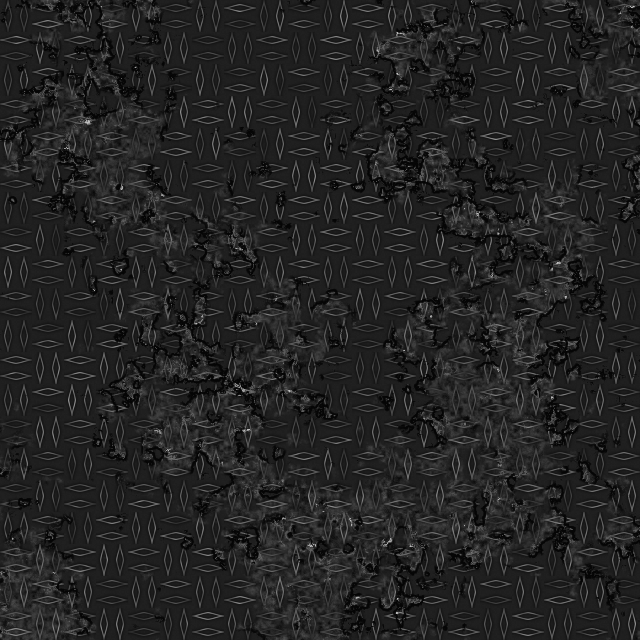
Write a WebGL 1 fragment shader that draws this texture.

```glsl
precision highp float;
// Dark worn tread plate: alternating pairs of outlined lozenges with ragged corrosion.
uniform vec2 u_resolution;

const float CELLS = 20.0;          // repeats across and down
const float BAR_OFFSET = 0.25;     // bar centre from cell centre, in cells
const float BAR_LENGTH = 0.475;    // half length, in cells
const float BAR_WIDTH = 0.105;     // half width, in cells
const float LINE_WIDTH = 0.019;    // half outline width, in cells
const float HALO_WIDTH = 0.075;    // dark band beside the outline, in cells
const float CRACK_WIDTH = 0.0022;  // black seam of corrosion, in canvas units
const float WEAR_LEVEL = 0.57;     // higher leaves more clean metal
const float GRAIN_SCALE = 150.0;
const float PI = 3.14159265;

const vec3 BASE = vec3(0.122);
const vec3 HALO = vec3(0.065);
const vec3 CRACK = vec3(0.015);
const vec3 LINE = vec3(0.50);
const vec3 RIM = vec3(0.38);
const vec3 FLECK = vec3(0.75);

float hash(vec2 p) {
  vec3 q = fract(vec3(p.xyx) * 0.1031);
  q += dot(q, q.yzx + 33.33);
  return fract((q.x + q.y) * q.z);
}

float noise(vec2 p) {
  vec2 i = floor(p), f = fract(p);
  f = f * f * (3.0 - 2.0 * f);
  return mix(mix(hash(i), hash(i + vec2(1.0, 0.0)), f.x),
             mix(hash(i + vec2(0.0, 1.0)), hash(i + 1.0), f.x), f.y);
}

float fbm(vec2 p) {
  float sum = 0.0, amp = 0.5;
  for (int i = 0; i < 4; i++) {
    sum += amp * noise(p);
    p = p * 2.03 + 17.1;
    amp *= 0.5;
  }
  return sum / 0.9375;
}

float band(float x, float centre, float width) {
  float t = (x - centre) / width;
  return exp(-t * t);
}

// Broad wear: two flanks at mid height, then patches along top and bottom
float wearBias(vec2 uv) {
  float flanks = cos(4.0 * PI * (uv.x - 0.31)) * band(uv.y, 0.43, 0.22);
  float top = cos(4.0 * PI * (uv.x - 0.65)) * band(uv.y, 0.93, 0.13);
  float bottom = cos(4.0 * PI * (uv.x - 0.52)) * band(uv.y, 0.05, 0.12);
  return 0.13 * flanks + 0.11 * top + 0.09 * bottom;
}

// Positive inside corroded patches
float wearField(vec2 uv) {
  float broad = fbm(uv * 7.0 + 4.7);
  float ragged = fbm(uv * 48.0 + 31.0);
  return 0.6 * broad + 0.45 * ragged + wearBias(uv) - WEAR_LEVEL;
}

// Approximate signed distance to the outline of a lozenge lying along x
float lozenge(vec2 p) {
  p = abs(p);
  float t = min(p.x / BAR_LENGTH, 1.0);
  float profile = mix(1.0 - t, 0.5 + 0.5 * cos(PI * t), 0.5);
  float side = p.y - BAR_WIDTH * profile;
  return p.x > BAR_LENGTH ? length(vec2(p.x - BAR_LENGTH, p.y)) : side;
}

void main() {
  vec2 uv = gl_FragCoord.xy / u_resolution;
  float pixel = 1.0 / min(u_resolution.x, u_resolution.y);

  // Checkerboard of upright and flat pairs
  vec2 cell = floor(uv * CELLS);
  vec2 p = fract(uv * CELLS) - 0.5;
  if (mod(cell.x + cell.y, 2.0) > 0.5) p = p.yx;
  float bar = p.y < 0.0 ? -1.0 : 1.0;
  float d = lozenge(p - vec2(0.0, bar * BAR_OFFSET));
  float variation = hash(cell * 2.0 + bar + 9.0);

  // Corrosion field, its edge distance, and fine texture
  float step1 = 0.001;
  float wear = wearField(uv);
  vec2 slope = vec2(wearField(uv + vec2(step1, 0.0)) - wear,
                    wearField(uv + vec2(0.0, step1)) - wear) / step1;
  float edge = wear / max(length(slope), 2.0);
  float patchMask = smoothstep(-0.05, 0.06, wear);
  float grain = fbm(uv * GRAIN_SCALE);
  float breakup = smoothstep(0.38, 0.60, noise(uv * 38.0 + 71.0));

  // Metal, grey patches and recessed halos
  vec3 color = BASE + 0.012 * (hash(floor(uv * 512.0)) - 0.5);
  color += patchMask * (0.34 * (grain - 0.5) + 0.045);
  float halo = band(d, 0.0, HALO_WIDTH);
  color = mix(color, HALO, halo * (0.85 - 0.35 * patchMask));

  // Lozenge outlines, brightest towards the middle
  float aa = 0.6 * pixel * CELLS;
  float line = 1.0 - smoothstep(LINE_WIDTH - aa, LINE_WIDTH + aa, abs(d));
  float shine = mix(0.5, 1.0, variation) * mix(0.65, 1.2, noise(uv * 110.0));
  shine *= 1.1 - 0.7 * abs(p.x);
  color = mix(color, LINE * shine, line * 0.95);

  // Black seams, pale inner rims and rare bright flecks
  float seam = 1.0 - smoothstep(CRACK_WIDTH - pixel, CRACK_WIDTH + pixel, abs(edge));
  float rim = band(edge, CRACK_WIDTH * 2.2, CRACK_WIDTH) * breakup;
  color = mix(color, RIM, rim * smoothstep(0.40, 0.75, grain));
  color = mix(color, CRACK, seam * breakup * 0.95);
  float fleck = smoothstep(0.88, 0.95, noise(uv * 95.0 + 5.0));
  color = mix(color, FLECK, fleck * rim);

  gl_FragColor = vec4(clamp(color, 0.0, 1.0), 1.0);
}
```
